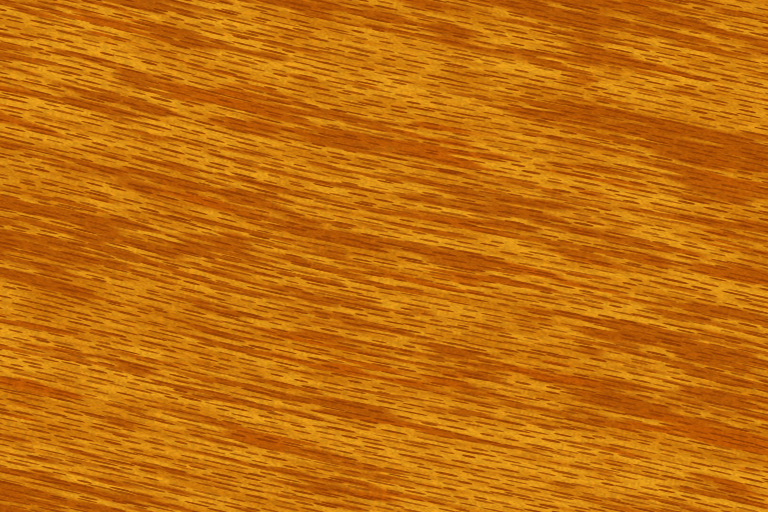
This texture is drawn by a Shadertoy shader. Its source:

```glsl
// Varnished golden oak: fine brown streaks and short dark pores on a tilted grain.
// Stretched value noise gives the streaks; jittered cells hold one tapered pore
// each; fine speckle roughens the surface.

#define GRAIN_ANGLE 0.21
#define PORE_CELL   vec2(0.052, 0.0102)
#define PORE_WIDTH  0.0020
#define PORE_DEPTH  0.95
#define SPECKLE     0.17
#define PALE_GOLD   vec3(0.89, 0.60, 0.10)
#define DEEP_GOLD   vec3(0.78, 0.455, 0.04)
#define STREAK_TONE vec3(0.67, 0.31, 0.015)
#define PORE_TONE   vec3(0.57, 0.235, 0.02)
#define RED_TONE    vec3(0.72, 0.32, 0.01)

float hash(vec2 p) {
    return fract(sin(dot(p, vec2(127.1, 311.7))) * 43758.5453);
}

float noise(vec2 p) {
    vec2 cell = floor(p), f = fract(p);
    f = f * f * (3.0 - 2.0 * f);
    float low = mix(hash(cell), hash(cell + vec2(1, 0)), f.x);
    float high = mix(hash(cell + vec2(0, 1)), hash(cell + vec2(1, 1)), f.x);
    return mix(low, high, f.y);
}

// Coverage of the dark pores; every row of cells is shifted at random.
float pores(vec2 p, float pixel) {
    float cover = 0.0;
    float baseRow = floor(p.y / PORE_CELL.y);
    for (int j = -1; j <= 1; j++) {
        float row = baseRow + float(j);
        float shift = hash(vec2(row, 7.3));
        float baseColumn = floor(p.x / PORE_CELL.x + shift);
        for (int i = -1; i <= 1; i++) {
            vec2 id = vec2(baseColumn + float(i), row);
            vec2 jitter = vec2(hash(id + 3.1), hash(id + 8.7)) - 0.5;
            vec2 centre = (id + 0.5 + jitter * vec2(0.5, 0.7) - vec2(shift, 0)) * PORE_CELL;
            vec2 d = p - centre;
            float halfLength = PORE_CELL.x * mix(0.28, 0.65, hash(id + 15.9));
            float along = abs(d.x) / halfLength;
            float taper = max(1.0 - along * along, 0.0);
            float halfWidth = PORE_WIDTH * sqrt(taper) * mix(0.65, 1.15, hash(id + 21.4));
            float soft = 0.6 * pixel;
            float line = 1.0 - smoothstep(halfWidth - soft, halfWidth + soft, abs(d.y));
            float strength = mix(0.6, 1.0, hash(id + 31.2));
            cover = max(cover, line * strength * smoothstep(0.0, 0.5, taper));
        }
    }
    return cover;
}

void mainImage(out vec4 fragColor, in vec2 fragCoord) {
    float pixel = 1.0 / iResolution.y;
    vec2 uv = fragCoord * pixel;

    // Grain coordinates: x runs along the fibres, y across them
    float c = cos(GRAIN_ANGLE), s = sin(GRAIN_ANGLE);
    vec2 grain = vec2(c * uv.x - s * uv.y, s * uv.x + c * uv.y);
    grain.y += 0.02 * noise(uv * 1.6 + 4.0);

    // Gold ground, from pale to deep
    float ground = 0.35 * noise(grain * vec2(2.0, 9.0) + 11.0)
                 + 0.65 * noise(grain * vec2(14.0, 130.0) + 5.0);
    vec3 color = mix(PALE_GOLD, DEEP_GOLD, smoothstep(0.12, 0.85, ground));

    // Thin broken streaks, loosely gathered into bands
    float band = noise(grain * vec2(1.8, 17.0) + 2.0);
    float streak = 0.55 * noise(grain * vec2(6.0, 95.0) + 17.0)
                 + 0.45 * noise(grain * vec2(15.0, 190.0) + 29.0);
    float dark = smoothstep(0.48, 0.64, 0.27 * band + 0.73 * streak);
    float red = smoothstep(0.55, 0.85, noise(grain * vec2(4.0, 16.0) + 41.0));
    color = mix(color, mix(STREAK_TONE, RED_TONE, red), dark * 0.85);

    // Pores and fine speckle
    color = mix(color, PORE_TONE, PORE_DEPTH * pores(grain, pixel));
    float speckle = noise(grain * vec2(230.0, 380.0)) - 0.5;
    color *= 1.0 + SPECKLE * speckle;

    fragColor = vec4(color, 1.0);
}
```
